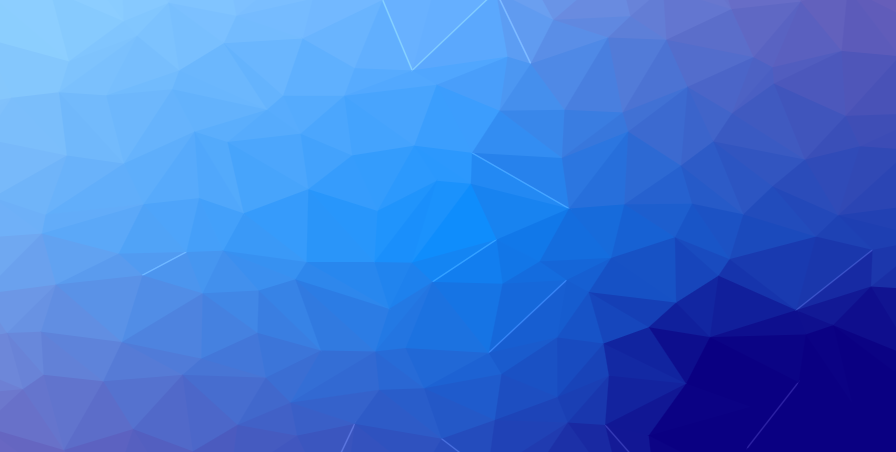
This background is drawn by a WebGL 1 fragment shader. Its source:

```glsl
precision highp float;
// Low-poly background: a jittered grid is split into triangles, each filled
// flat with the colour of a smooth gradient sampled at its centroid.
// The gradient runs from pale blue (top left) to navy (bottom right).
uniform vec2 u_resolution;

const vec2 CELL = vec2(0.135, 0.106);   // in canvas heights
const vec2 ORIGIN = vec2(0.0, 0.14);
const vec3 NAVY = vec3(0.04, 0.0, 0.51);

vec2 hash2(vec2 p) {
  vec3 q = fract(p.xyx * vec3(0.1031, 0.1030, 0.0973));
  q += dot(q, q.yzx + 33.33);
  return fract((q.xx + q.yz) * q.zy);
}

float cross2(vec2 a, vec2 b) { return a.x * b.y - a.y * b.x; }

// Signed distance to the line a-b, positive on its left
float edge(vec2 p, vec2 a, vec2 b) {
  return cross2(b - a, p - a) / length(b - a);
}

vec2 meshVertex(vec2 id) { return id + 0.76 * (hash2(id + 40.0) - 0.5); }

vec3 blendRow(vec3 left, vec3 middle, vec3 right, float x) {
  float toRight = clamp((x - 0.52) / 0.48, 0.0, 1.0);
  vec3 c = mix(left, middle, clamp(x / 0.52, 0.0, 1.0));
  return mix(c, right, 1.0 - pow(1.0 - toRight, 1.6));
}

// Three colour rows blended vertically, then a navy corner
vec3 gradient(vec2 uv) {
  uv = clamp(uv, 0.0, 1.0);
  vec3 top = blendRow(vec3(0.57, 0.83, 1.0), vec3(0.42, 0.69, 1.0),
                      vec3(0.40, 0.37, 0.73), uv.x);
  vec3 middle = blendRow(vec3(0.44, 0.69, 0.97), vec3(0.05, 0.55, 0.99),
                         vec3(0.12, 0.25, 0.70), uv.x);
  vec3 bottom = blendRow(vec3(0.42, 0.41, 0.76), vec3(0.15, 0.30, 0.74),
                         NAVY, uv.x);
  vec3 c = mix(bottom, middle, clamp(uv.y / 0.49, 0.0, 1.0));
  c = mix(c, top, clamp((uv.y - 0.49) / 0.51, 0.0, 1.0));
  float corner = smoothstep(0.65, 0.8, uv.x)
               * (1.0 - smoothstep(0.17, 0.45, uv.y));
  return mix(c, NAVY, corner);
}

// Premultiplied colour and coverage of one counter-clockwise triangle
vec4 facet(vec2 p, vec2 a, vec2 b, vec2 c, float pixel, float glint) {
  float seam = edge(p, a, b);
  float inside = min(seam, min(edge(p, b, c), edge(p, c, a)));
  float cover = clamp(0.5 + inside / pixel, 0.0, 1.0);
  vec2 center = (a + b + c) / 3.0 * CELL + ORIGIN;
  center.x *= u_resolution.y / u_resolution.x;
  vec3 color = gradient(center);
  color += 0.13 * glint * (1.0 - smoothstep(0.0, 0.025, abs(seam)));
  return vec4(color, 1.0) * cover;
}

void main() {
  vec2 p = (gl_FragCoord.xy / u_resolution.y - ORIGIN) / CELL;
  float pixel = 1.0 / (CELL.y * u_resolution.y);
  vec4 sum = vec4(0.0);

  for (int j = -1; j <= 1; j++) {
    for (int i = -1; i <= 1; i++) {
      vec2 id = floor(p) + vec2(float(i), float(j));
      vec2 a = meshVertex(id);
      vec2 b = meshVertex(id + vec2(1.0, 0.0));
      vec2 c = meshVertex(id + vec2(1.0, 1.0));
      vec2 d = meshVertex(id + vec2(0.0, 1.0));

      // Cut along the diagonal that leaves the larger smallest triangle
      float cutAC = min(cross2(b - a, c - a), cross2(c - a, d - a));
      float cutBD = min(cross2(b - a, d - a), cross2(c - b, d - b));
      if (cutBD > cutAC) {
        vec2 first = a;
        a = b; b = c; c = d; d = first;
      }

      // A few cuts show as pale hairlines
      float glint = step(0.95, hash2(id + 91.0).x);
      sum += facet(p, c, a, b, pixel, glint);
      sum += facet(p, a, c, d, pixel, glint);
    }
  }
  gl_FragColor = vec4(sum.rgb / max(sum.a, 0.001), 1.0);
}
```
